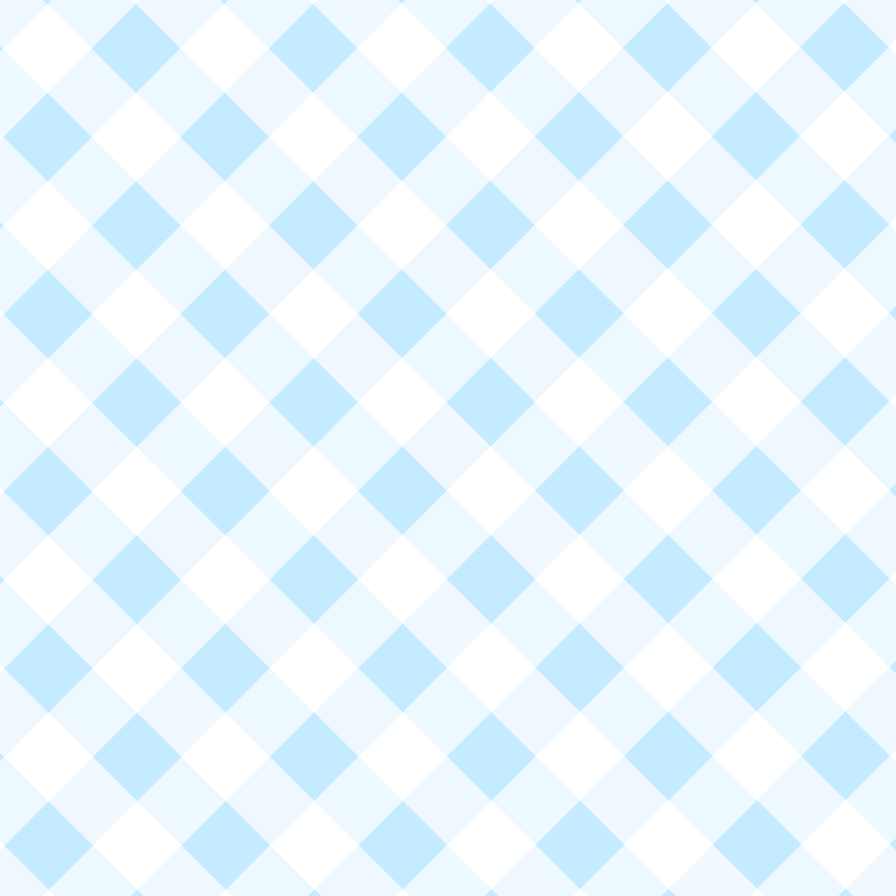
Write a Shadertoy shader that draws this pattern.

```glsl
const float CHECK_PERIOD = 0.19766;            // spacing of blue diamonds along a row
const float BAND_FILL = 0.5;                   // share of the pitch covered by a band
const float BAND_ANGLE = 0.785398 + 0.0016;    // diagonal with a slight tilt
const vec2 ANCHOR = vec2(0.5477, 0.5512);      // centre of one blue diamond

const vec3 WHITE = vec3(1.0);
const vec3 FALLING_TINT = vec3(0.930, 0.976, 1.0);
const vec3 RISING_TINT = vec3(0.942, 0.972, 1.0);
const vec3 CROSSING_BLUE = vec3(0.770, 0.920, 1.0);

// Coverage of evenly spaced bands centred on multiples of the pitch
vec2 bandCoverage(vec2 position, float pitch, float pixel) {
    vec2 fromCentre = abs(fract(position / pitch + 0.5) - 0.5) * pitch;
    vec2 edgeDistance = 0.5 * BAND_FILL * pitch - fromCentre;
    return smoothstep(-0.7 * pixel, 0.7 * pixel, edgeDistance);
}

void mainImage(out vec4 fragColor, in vec2 fragCoord) {
    float pixel = 1.0 / iResolution.y;
    vec2 p = fragCoord * pixel - ANCHOR;

    // Coordinates across the two diagonal sets of bands
    float c = cos(BAND_ANGLE);
    float s = sin(BAND_ANGLE);
    vec2 across = vec2(c * p.x + s * p.y, c * p.y - s * p.x);

    // Weave: x holds the falling bands, y the rising ones
    vec2 band = bandCoverage(across, CHECK_PERIOD * inversesqrt(2.0), pixel);
    vec3 ground = mix(WHITE, FALLING_TINT, band.x);
    vec3 rising = mix(RISING_TINT, CROSSING_BLUE, band.x);

    fragColor = vec4(mix(ground, rising, band.y), 1.0);
}
```
